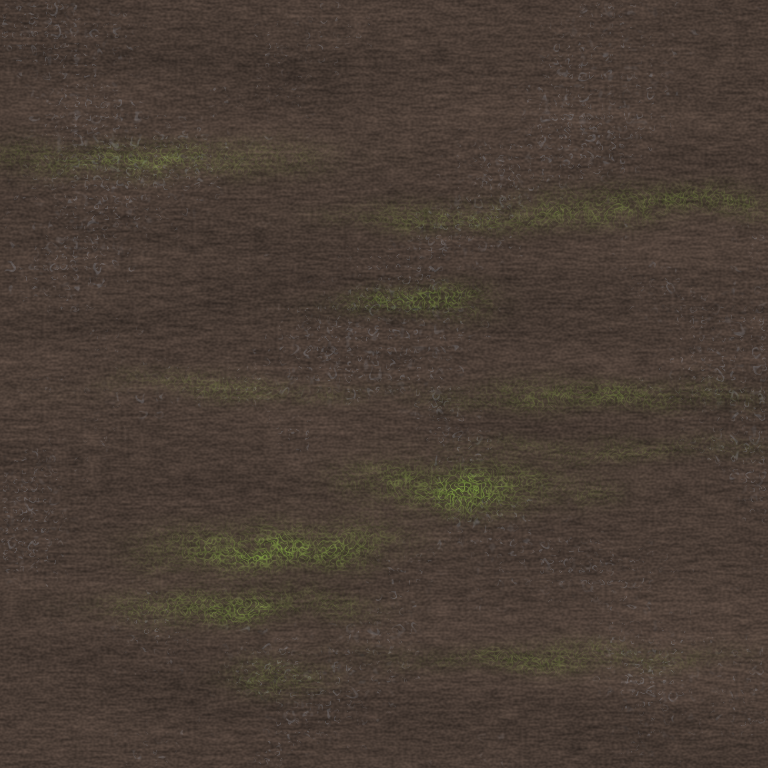
Write a Shadertoy shader that draws this texture.

```glsl
// Dark brown weathered bark with fine horizontal grain, mossy streaks and pale lichen rings.

vec2 hash2(vec2 p) {
    vec3 q = fract(p.xyx * vec3(0.1031, 0.1030, 0.0973));
    q += dot(q, q.yzx + 33.33);
    return fract((q.xx + q.yz) * q.zy);
}

vec2 gradientAt(vec2 cell) {
    float angle = 6.2832 * hash2(cell).x;
    return vec2(cos(angle), sin(angle));
}

float gradientNoise(vec2 p) {
    vec2 i = floor(p), f = fract(p);
    vec2 u = f * f * f * (f * (f * 6.0 - 15.0) + 10.0);
    vec2 e = vec2(0.0, 1.0);
    float low = mix(dot(gradientAt(i), f), dot(gradientAt(i + e.yx), f - e.yx), u.x);
    float high = mix(dot(gradientAt(i + e), f - e), dot(gradientAt(i + 1.0), f - 1.0), u.x);
    return mix(low, high, u.y);
}

// Brightness of the wood: broad bands, thin streaks and fine grit
float woodGrain(vec2 uv) {
    float bands = 0.16 * gradientNoise(uv * vec2(1.6, 9.0) + 3.0)
                + 0.12 * gradientNoise(uv * vec2(4.0, 31.0) + 17.0);
    float streaks = 0.24 * gradientNoise(uv * vec2(46.0, 260.0) + 41.0)
                  + 0.14 * gradientNoise(uv * vec2(22.0, 120.0) + 67.0);
    float grit = 0.26 * gradientNoise(uv * vec2(230.0, 310.0) + 9.0);
    return 1.0 + bands + streaks + grit;
}

// Soft flat ellipses scattered over the height, with ragged edges
float mossCover(vec2 uv) {
    vec2 warp = vec2(gradientNoise(uv * 7.0 + 5.0), gradientNoise(uv * 9.0 + 25.0));
    vec2 p = uv + warp * vec2(0.07, 0.025);
    float cover = 0.0;
    for (int i = 0; i < 13; i++) {
        vec2 place = hash2(vec2(float(i), 7.0));
        vec2 kind = hash2(vec2(float(i), 31.0));
        vec2 centre = vec2(0.15 + 0.7 * place.x, 0.08 + 0.76 * (float(i) + place.y) / 13.0);
        vec2 d = (p - centre) / vec2(0.06 + 0.13 * kind.x, 0.015 + 0.013 * kind.y);
        cover += (0.15 + 0.65 * kind.y) * exp(-dot(d, d));
    }
    float ragged = 0.9 + 0.8 * gradientNoise(uv * vec2(14.0, 24.0))
                 + 0.7 * gradientNoise(uv * vec2(60.0, 75.0));
    return clamp(cover * ragged, 0.0, 1.0);
}

// Thin tangled strands along the zero lines of noise
float mossFibre(vec2 uv) {
    float a = abs(gradientNoise(uv * 105.0 + 13.0));
    float b = abs(gradientNoise(uv * 150.0 + 71.0));
    return max(smoothstep(0.2, 0.0, a), 0.8 * smoothstep(0.22, 0.0, b));
}

// Broken rings and small smudges, gathered in clusters
float lichen(vec2 uv) {
    float total = 0.0;
    for (int k = 0; k < 3; k++) {
        float layer = float(k);
        vec2 shift = vec2(19.0, 37.0) * layer;
        float cluster = gradientNoise(uv * 4.5 + 50.0) + 0.6 * gradientNoise(uv * 13.0 + shift);
        vec2 p = uv * (36.0 + 20.0 * layer) + shift;
        p += 0.22 * vec2(gradientNoise(p * 2.1), gradientNoise(p * 2.1 + 90.0));
        vec2 cell = floor(p);
        vec2 kind = hash2(cell + 11.0);
        vec2 d = fract(p) - mix(vec2(0.36), vec2(0.64), hash2(cell + 83.0));
        float angle = 6.2832 * kind.y;
        d = mat2(cos(angle), -sin(angle), sin(angle), cos(angle)) * d;
        float present = smoothstep(0.08, 0.42, cluster + 0.45 * (kind.x - 0.6));
        float radius = 0.13 + 0.14 * kind.y;
        float ring = smoothstep(0.09, 0.02, abs(length(d * vec2(1.0, 1.2)) - radius));
        ring *= smoothstep(-0.2, 0.2, d.x + 0.5 * gradientNoise(p * 4.0));
        float smudge = smoothstep(0.3, 0.1, length(d * vec2(0.8, 2.0)));
        smudge *= smoothstep(-0.15, 0.3, gradientNoise(p * 5.0 + 7.0));
        total = max(total, present * mix(ring, smudge, step(0.72, kind.x)));
    }
    // Faint dusty flecks between the rings
    float dust = smoothstep(0.28, 0.55, gradientNoise(uv * 85.0 + 29.0));
    dust *= smoothstep(0.0, 0.4, gradientNoise(uv * 4.5 + 50.0));
    return max(total, 0.5 * dust);
}

void mainImage(out vec4 fragColor, in vec2 fragCoord) {
    vec2 uv = fragCoord / iResolution.y;
    float grain = woodGrain(uv);
    vec3 color = vec3(0.282, 0.232, 0.203) * grain;

    // Grey lichen lies on the wood
    vec3 lichenGrey = vec3(0.43, 0.42, 0.43) * mix(1.0, grain, 0.6);
    color = mix(color, lichenGrey, 0.5 * lichen(uv));

    // Moss grows over both
    float fibre = mossFibre(uv);
    vec3 mossGreen = mix(vec3(0.29, 0.34, 0.16), vec3(0.49, 0.60, 0.25), fibre);
    float cover = mossCover(uv) * (0.55 + 0.55 * fibre);
    color = mix(color, mossGreen * mix(1.0, grain, 0.7), clamp(cover, 0.0, 0.9));

    fragColor = vec4(color, 1.0);
}
```
